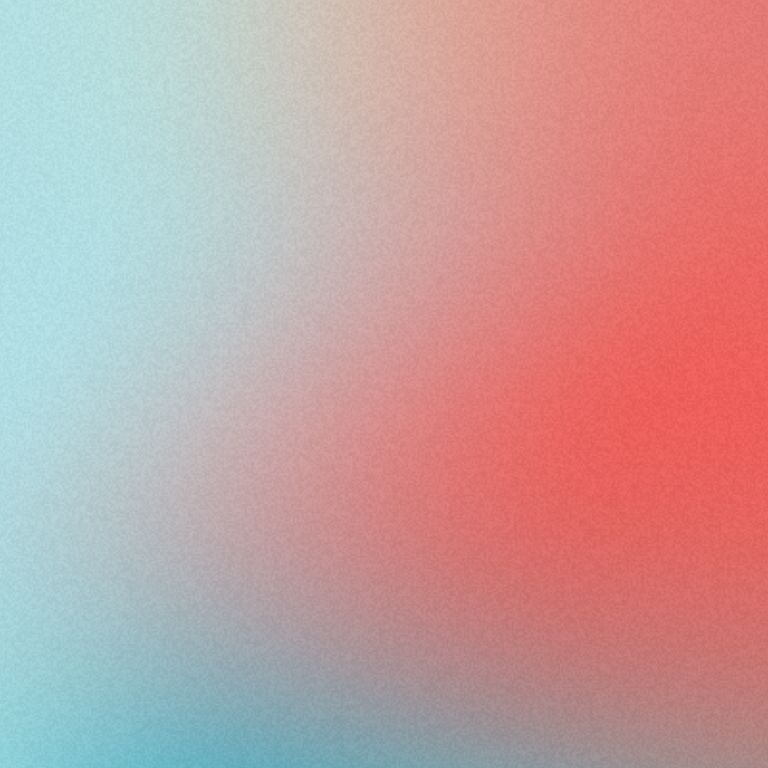
This background is drawn by a WebGL 1 fragment shader. Its source:

```glsl
precision highp float;

uniform vec2 u_resolution;

// Main sweep
const vec3 ICE = vec3(0.690, 0.871, 0.894);
const vec3 CORAL = vec3(0.933, 0.373, 0.353);
const float SWEEP_WIDTH = 0.93;
const float SWEEP_START_TOP = 0.085;
const float SWEEP_START_LOW = -0.14;
const float CORAL_AT_TOP = 0.79;

// Warm tint along the top
const vec3 WARM_TINT = vec3(0.065, 0.0, -0.057);
const float WARM_CENTER = 0.48;
const vec2 WARM_RADIUS = vec2(0.36, 0.27);

// Cool band along the bottom
const vec3 AQUA = vec3(0.596, 0.851, 0.871);
const vec3 TEAL = vec3(0.369, 0.694, 0.761);
const vec3 MAUVE = vec3(0.667, 0.533, 0.525);
const float BAND_HEIGHT = 0.5;

// Film grain
const float GRAIN_CELLS = 400.0;
const float GRAIN_STRENGTH = 0.05;

float hash(vec2 p) {
  vec3 q = fract(vec3(p.xyx) * 0.1031);
  q += dot(q, q.yzx + 33.33);
  return fract((q.x + q.y) * q.z);
}

float valueNoise(vec2 p) {
  vec2 cell = floor(p);
  vec2 f = smoothstep(0.0, 1.0, p - cell);
  float low = mix(hash(cell), hash(cell + vec2(1.0, 0.0)), f.x);
  float high = mix(hash(cell + vec2(0.0, 1.0)), hash(cell + 1.0), f.x);
  return mix(low, high, f.y);
}

// Ice to coral, shifting left and growing stronger with depth
vec3 sweepColor(float x, float depth) {
  float start = mix(SWEEP_START_TOP, SWEEP_START_LOW, smoothstep(0.25, 0.75, depth));
  float strength = mix(CORAL_AT_TOP, 1.0, smoothstep(0.0, 0.55, depth));
  return mix(ICE, CORAL, strength * smoothstep(start, start + SWEEP_WIDTH, x));
}

vec3 bandColor(float x) {
  vec3 cool = mix(AQUA, TEAL, smoothstep(-0.15, 0.35, x));
  return mix(cool, MAUVE, smoothstep(0.15, 1.1, x));
}

void main() {
  vec2 uv = gl_FragCoord.xy / u_resolution;
  float depth = 1.0 - uv.y;

  vec3 color = sweepColor(uv.x, depth);

  // Warm glow
  vec2 warm = vec2(uv.x - WARM_CENTER, depth) / WARM_RADIUS;
  color += WARM_TINT * exp(-dot(warm, warm));

  // Bottom band, fading in quadratically
  float rise = max(1.0 - uv.y / BAND_HEIGHT, 0.0);
  color = mix(color, bandColor(uv.x), rise * rise);

  // Grain
  vec2 grainPos = gl_FragCoord.xy / min(u_resolution.x, u_resolution.y) * GRAIN_CELLS;
  color += GRAIN_STRENGTH * (valueNoise(grainPos) - 0.5);

  gl_FragColor = vec4(clamp(color, 0.0, 1.0), 1.0);
}
```
